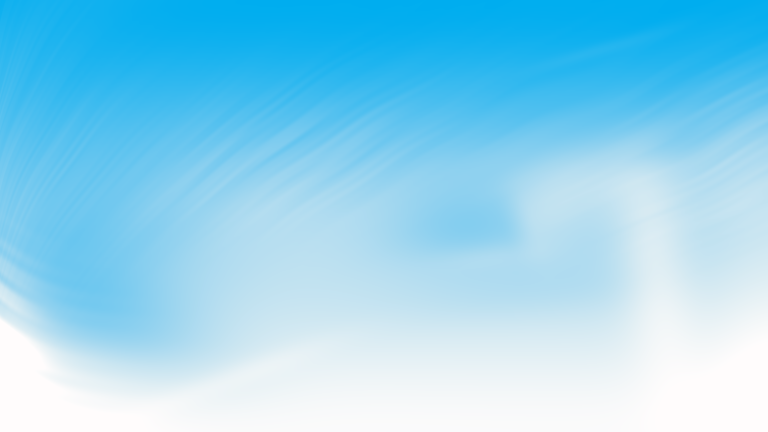
This background is drawn by a WebGL 2 fragment shader. Its source:

```glsl
#version 300 es
precision highp float;
// Soft blue sky fading into white mist, with a curled cloud and wind-blown wisps.

uniform vec2 u_resolution;
out vec4 outColor;

// Sky ramp: colour = base + linear * t + a curved part, where t is the mist amount
const vec3 SKY_DEEP = vec3(0.0, 0.68, 0.937);
const vec3 SKY_LINEAR = vec3(1.0, 0.22, 0.0);
const vec3 SKY_CUBIC = vec3(0.0, 0.09, 0.0);
const vec3 SKY_WHITE = vec3(0.0, 0.0, 0.053);

// Vertical mist profile, measured down from the top
const float UPPER_MIST = 0.66;
const float LOWER_MIST = 0.32;
const float UPPER_END = 0.52;

// Wisps
const float WIND_CURVE = 1.15;
const float FINE_FREQ = 75.0;
const float BROAD_FREQ = 24.0;
const float WISP_STRENGTH = 0.17;
const float FRINGE_FREQ = 48.0;
const float FRINGE_STRENGTH = 0.28;

float hash(vec2 cell) {
    vec3 q = fract(cell.xyx * vec3(0.1031, 0.1030, 0.0973));
    q += dot(q, q.yzx + 33.33);
    return fract((q.x + q.y) * q.z);
}

float noise(vec2 p) {
    vec2 cell = floor(p);
    vec2 f = fract(p);
    f = f * f * (3.0 - 2.0 * f);
    float low = mix(hash(cell), hash(cell + vec2(1, 0)), f.x);
    float high = mix(hash(cell + vec2(0, 1)), hash(cell + vec2(1, 1)), f.x);
    return mix(low, high, f.y);
}

// Rotated elliptical Gaussian
float glow(vec2 p, vec2 center, vec2 radius, float angle) {
    float c = cos(angle), s = sin(angle);
    vec2 q = mat2(c, -s, s, c) * (p - center) / radius;
    return exp(-dot(q, q));
}

// Large soft masses of mist and clear sky
float mist(vec2 p) {
    float depth = 1.0 - p.y;
    float t = UPPER_MIST * smoothstep(0.0, UPPER_END, depth)
            + LOWER_MIST * smoothstep(0.5, 1.0, depth);

    // Clear blue pockets
    t -= 0.22 * glow(p, vec2(0.16, 0.48), vec2(0.29, 0.24), 0.0);
    t -= 0.22 * glow(p, vec2(0.27, 0.25), vec2(0.27, 0.12), -0.35);
    t -= 0.15 * glow(p, vec2(1.08, 0.48), vec2(0.17, 0.09), 0.1);
    t -= 0.05 * glow(p, vec2(1.22, 0.32), vec2(0.30, 0.06), 0.1);

    // Pale banks
    t += 0.06 * glow(p, vec2(0.67, 0.45), vec2(0.25, 0.13), 0.0);
    t += 0.15 * glow(p, vec2(1.80, 0.30), vec2(0.20, 0.36), 0.0);
    t += 0.12 * glow(p, vec2(1.80, 0.72), vec2(0.22, 0.16), 0.5);
    t += 0.10 * glow(p, vec2(0.0, 0.90), vec2(0.40, 0.12), 0.5);
    t += 0.25 * glow(p, vec2(0.0, 0.21), vec2(0.10, 0.20), 0.0);
    t += 0.05 * glow(p, vec2(0.55, 0.13), vec2(0.24, 0.03), 0.35);
    t += 0.06 * glow(p, vec2(1.12, 0.405), vec2(0.12, 0.03), 0.1);
    return t;
}

// Hooked cloud: tip, crown and trailing column
float curl(vec2 p) {
    float t = 0.13 * glow(p, vec2(1.38, 0.595), vec2(0.17, 0.075), 0.1);
    t += 0.17 * glow(p, vec2(1.51, 0.42), vec2(0.085, 0.24), 0.12);
    float tipEdge = smoothstep(1.16, 1.25, p.x + 0.35 * (p.y - 0.46));
    t += 0.13 * tipEdge * glow(p, vec2(1.23, 0.49), vec2(0.13, 0.08), 0.4);
    return t;
}

// Filaments following curved wind lines in the upper sky
float wisps(vec2 p) {
    float stream = p.y - WIND_CURVE * sqrt(p.x + 0.02);
    stream += 0.035 * noise(p * 5.0);
    float fine = noise(vec2(stream * FINE_FREQ, p.x * 6.0)) - 0.5;
    float broad = noise(vec2(stream * BROAD_FREQ, p.x * 2.5 + 7.0)) - 0.5;
    float middle = glow(p, vec2(0.70, 0.68), vec2(0.45, 0.15), 0.25);
    float right = glow(p, vec2(1.80, 0.76), vec2(0.35, 0.20), 0.4);
    float left = 0.7 * glow(p, vec2(0.0, 0.72), vec2(0.25, 0.30), 0.0);
    float arch = 0.5 * glow(p, vec2(1.25, 0.75), vec2(0.35, 0.14), 0.4);
    float t = (0.55 * fine + 0.45 * broad) * (middle + right + left);
    t += 0.5 * broad * arch;
    t *= WISP_STRENGTH;
    return t + 0.08 * glow(p, vec2(1.39, 0.885), vec2(0.17, 0.016), 0.28);
}

// Ragged strands entering from the lower left edge
float fringe(vec2 p) {
    float stream = p.y - 0.11 * exp(-p.x * 8.0);
    float strand = noise(vec2(stream * FRINGE_FREQ, p.x * 4.0)) - 0.5;
    float reach = exp(-p.x * 11.0) * smoothstep(0.55, 0.20, p.y);
    float bank = 0.10 * smoothstep(0.21, 0.14, stream) * exp(-p.x * 4.0);
    return bank + FRINGE_STRENGTH * strand * reach;
}

void main() {
    vec2 p = gl_FragCoord.xy / u_resolution.y;
    float t = clamp(mist(p) + curl(p) + wisps(p) + fringe(p), 0.0, 1.0);
    vec3 color = SKY_DEEP + SKY_LINEAR * t + SKY_CUBIC * t * t * t
               + SKY_WHITE * pow(t, 8.0);
    outColor = vec4(color, 1.0);
}
```
